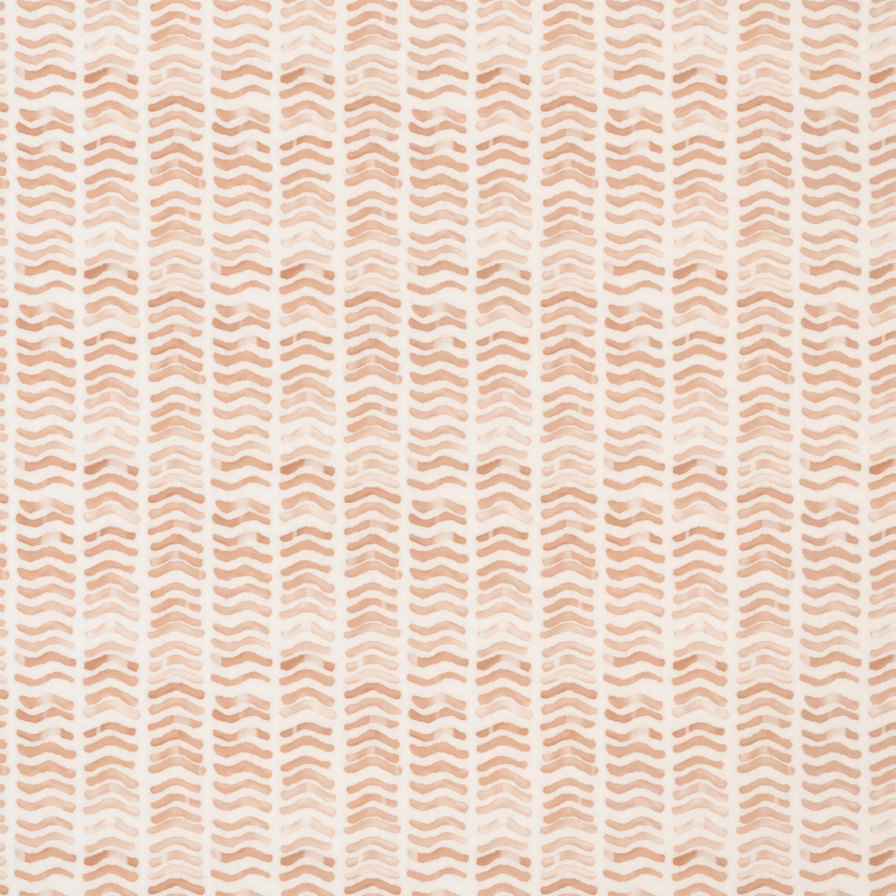
A Shadertoy shader for this pattern:

```glsl
// Watercolour brush strokes stacked in wavy and chevron columns, peach on off-white cloth.

float hash(vec2 p) {
    return fract(sin(dot(p, vec2(127.1, 311.7))) * 43758.5453);
}

float noise(vec2 p) {
    vec2 i = floor(p), f = fract(p);
    f = f * f * (3.0 - 2.0 * f);
    return mix(mix(hash(i), hash(i + vec2(1, 0)), f.x),
               mix(hash(i + vec2(0, 1)), hash(i + vec2(1, 1)), f.x), f.y);
}

// Downward offset of a stroke's spine; q runs from -1 to 1 along it.
float spine(float q, float column, float seed) {
    if (column < 0.5) return 0.016 * cos(4.5 * (q + 0.45) + 1.4 * (seed - 0.5));
    float bend = sqrt(q * q + 0.012);
    return -(0.017 + 0.009 * seed) * cos(3.5 * bend);
}

// Paint left on the brush: it is loaded at one row, reloaded a few rows on, and fades after each.
float paintLoad(float row, float column, float rows) {
    float age = mod(row - (column > 1.5 ? 2.0 : 0.0), rows);
    float reload = column < 0.5 ? 3.0 : column < 1.5 ? 4.0 : 2.0;
    float weakest = column < 0.5 ? 0.3 : column < 1.5 ? 0.02 : 0.2;
    float fade = age < reload ? age / reload : 0.2 + 0.8 * (age - reload) / (rows - reload);
    return mix(1.0, weakest, fade);
}

vec3 pigment(float tone) {
    vec3 c = mix(vec3(0.95, 0.89, 0.85), vec3(0.92, 0.79, 0.70), smoothstep(0.0, 0.4, tone));
    c = mix(c, vec3(0.90, 0.69, 0.56), smoothstep(0.35, 0.75, tone));
    return mix(c, vec3(0.81, 0.55, 0.40), smoothstep(0.75, 1.15, tone));
}

void mainImage(out vec4 fragColor, in vec2 fragCoord) {
    vec2 uv = fragCoord / iResolution.xy;
    float px = 4.57 / iResolution.y;

    // Square tile of three columns, y pointing down
    vec2 p = vec2(uv.x, 1.0 - uv.y) * vec2(4.565, 4.58) - vec2(0.065, 0.387);
    vec2 t = vec2(fract(p.x), p.y);
    float column = floor(t.x * 3.0);
    float rows = 11.0 + column;
    float x = t.x - (column + 0.5) / 3.0;

    // Cloth
    vec3 col = mix(vec3(0.95, 0.94, 0.925), vec3(0.955, 0.93, 0.90), uv.x);

    // Strokes near this point
    float nearest = floor(t.y * rows + 0.5);
    for (float k = -2.0; k <= 2.0; k++) {
        float row = mod(nearest + k, rows);
        vec2 id = vec2(row + 3.0, column * 17.0 + 5.0);
        float seed = hash(id), seed2 = hash(id + 41.3);

        // Bent capsule with wobbling width
        float halfLength = (column < 0.5 ? 0.157 : 0.147) - 0.018 * seed2;
        float sx = x - 0.014 * (seed - 0.5);
        float q = sx / halfLength;
        float centre = (nearest + k + 0.35 * (seed2 - 0.5)) / rows;
        float sy = t.y - centre - spine(q, column, seed) - 0.02 * (seed - 0.5) * q;
        float radius = 0.019 + 0.007 * seed
                     + 0.010 * (noise(vec2(sx * 24.0 + 50.0, row * 7.3 + column * 31.0)) - 0.5);
        float d = length(vec2(max(abs(sx) - halfLength + radius, 0.0), sy)) - radius;
        d += 0.006 * (noise(vec2(sx, sy) * 75.0 + id * 13.0) - 0.5);

        // Pooled, blotchy paint with a darker rim and dry gaps
        float blot = noise(vec2(sx * 20.0, sy * 34.0) + id * 9.7);
        float tone = paintLoad(row, column, rows) + 0.2 * (seed2 - 0.5);
        tone += 0.42 * (blot - 0.5) - 0.09 * q;
        tone += 0.13 * smoothstep(-0.012, -0.003, d);
        float dry = smoothstep(0.04, 0.24, noise(vec2(sx * 17.0 + 80.0, row * 5.7 + column * 23.0)));
        float body = 1.0 - smoothstep(-0.005 - 0.5 * px, 0.005 + 0.5 * px, d);
        float bleed = 0.16 * exp(-max(d, 0.0) * 60.0);
        vec3 paint = pigment(clamp(tone, 0.0, 1.2));
        float dull = 0.45 * noise(p * 3.0 + 20.0) * (0.5 + uv.x) * smoothstep(0.2, 0.6, tone);
        paint = mix(paint, vec3(0.84, 0.68, 0.59), dull);
        col = mix(col, paint, max(body * mix(0.3, 0.93, dry), bleed));
    }

    // Woven grain and gentle falloff of light
    float grain = noise(uv * vec2(260.0, 200.0)) - 0.5;
    col *= 1.0 + 0.016 * grain - 0.035 * smoothstep(0.4, 1.0, length(uv - vec2(0.4, 0.6)));
    fragColor = vec4(col, 1.0);
}
```
